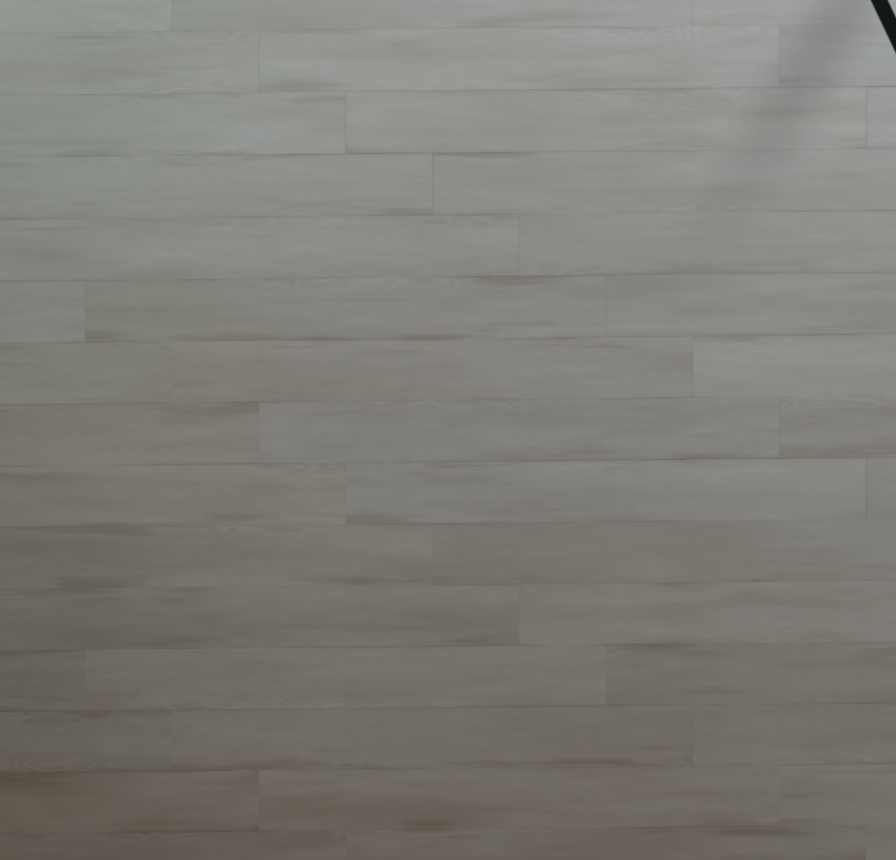
Write a WebGL 2 fragment shader that draws this texture.

```glsl
#version 300 es
precision highp float;
// Grey oak plank floor in stepped rows, lit from above, with a dark leg and its shadow in the corner.
uniform vec2 u_resolution;
out vec4 fragColor;

float hash(vec2 p) {
  return fract(sin(dot(p, vec2(127.1, 311.7))) * 43758.5453);
}

float noise(vec2 p) {
  vec2 i = floor(p), f = fract(p);
  f = f * f * (3.0 - 2.0 * f);
  return mix(mix(hash(i), hash(i + vec2(1, 0)), f.x),
             mix(hash(i + vec2(0, 1)), hash(i + vec2(1, 1)), f.x), f.y);
}

float fbm(vec2 p) {
  float sum = 0.0, amp = 0.5;
  for (int i = 0; i < 3; i++) {
    sum += amp * noise(p);
    p = p * 2.03 + 17.3;
    amp *= 0.5;
  }
  return sum / 0.875;
}

float segmentDistance(vec2 p, vec2 a, vec2 b) {
  vec2 ab = b - a;
  return length(p - a - ab * clamp(dot(p - a, ab) / dot(ab, ab), 0.0, 1.0));
}

// Soft line of the given half width
float line(float dist, float halfWidth, float blur) {
  return 1.0 - smoothstep(halfWidth - blur, halfWidth + blur, dist);
}

void main() {
  // Width of the canvas is one unit, y runs down from the top edge
  vec2 p = vec2(gl_FragCoord.x, u_resolution.y - gl_FragCoord.y) / u_resolution.x;
  float pixel = 1.0 / u_resolution.x;

  // Rows tilt slightly and narrow downwards; each steps a sixth of a plank to the right
  const vec2 plankSize = vec2(0.581, 0.0688);
  float rowPos = (p.y + 0.010 * p.x - 0.0365 - 0.012 * p.y * (0.9 - p.y)) / plankSize.y;
  float row = floor(rowPos);
  float colPos = (p.x - 0.289) / plankSize.x - row / 6.0;
  vec2 plank = vec2(floor(colPos), row);
  vec2 local = vec2(fract(colPos), fract(rowPos));
  vec2 edge = min(local, 1.0 - local) * plankSize;
  float tone = hash(plank + 3.7);

  // Grain stretched along each plank, with its own offset
  vec2 wood = vec2(p.x, local.y * plankSize.y) + vec2(tone * 31.0, hash(plank) * 17.0);
  float broad = fbm(wood * vec2(5.0, 34.0)) - 0.5;
  float fine = fbm(wood * vec2(28.0, 150.0)) - 0.5;
  float speckle = noise(p * vec2(130.0, 200.0)) - 0.5;

  // Wavy figure in a few patches and dark streaks, both strongest near the plank edges
  float rim = smoothstep(0.020, 0.003, edge.y);
  float patchy = smoothstep(0.58, 0.80, noise(wood * vec2(7.0, 25.0) + 9.0));
  float figure = sin(45.0 * fbm(wood * vec2(12.0, 40.0))) * patchy * (0.3 + 0.7 * rim);
  float streak = smoothstep(0.53, 0.85, fbm(wood * vec2(8.0, 70.0) + 41.0)) * (0.35 + 0.65 * rim);

  // Daylight fades from the cool top to the warm, dim lower left
  float light = 1.03 - 1.03 * p.y + 0.20 * (p.x - 0.5);
  light -= 0.14 * smoothstep(0.35, 0.0, p.x) * smoothstep(0.2, 0.9, p.y);
  light += 0.10 * (fbm(p * 5.0) - 0.5);
  light += 0.12 * (tone - 0.5) + 0.26 * broad + 0.09 * fine + 0.03 * speckle;
  light += 0.045 * figure - 0.22 * streak;
  vec3 color = mix(vec3(0.398, 0.374, 0.343), vec3(0.598, 0.607, 0.594), light);
  color += vec3(-0.012, 0.003, -0.004) * smoothstep(0.5, 0.0, p.x) * (1.0 - p.y);
  color += vec3(0.005, 0.0, -0.005) * (hash(plank + 8.1) - 0.4);

  // Faint seams that come and go; butt joints almost vanish at the lower left
  float wear = smoothstep(0.2, 0.85, noise(vec2(p.x * 11.0, floor(rowPos + 0.5) * 7.3)));
  float seam = line(edge.y, 0.0008, 1.1 * pixel) * (0.25 + 0.75 * wear);
  float clear = smoothstep(0.75, 0.15, p.y - 0.45 * (p.x - 0.3));
  float joint = line(edge.x, 0.0008, 1.1 * pixel) * mix(0.12, 0.9, clear) * (0.4 + 0.6 * tone);
  color *= 1.0 - 0.085 * max(seam, joint);
  color *= 1.0 - 0.020 * wear * smoothstep(0.007, 0.0, edge.y);

  // Diffuse shadow slanting down from the leg
  float shadow = smoothstep(0.060, 0.0, segmentDistance(p, vec2(0.945, 0.0), vec2(0.79, 0.28)));
  color *= 1.0 - 0.12 * shadow * smoothstep(0.36, 0.02, p.y);

  // Dark slanted leg cut by the top right corner
  float leg = segmentDistance(p, vec2(0.967, -0.03), vec2(1.012, 0.065));
  color = mix(color, vec3(0.08, 0.09, 0.095), line(leg, 0.0085, 1.5 * pixel));

  fragColor = vec4(clamp(color, 0.0, 1.0), 1.0);
}
```
